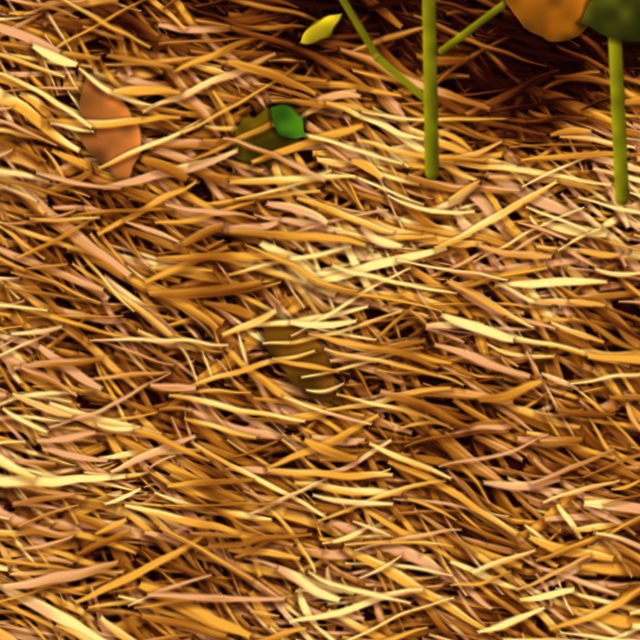
This texture is drawn by a Shadertoy shader. Its source:

```glsl
// Sunlit bed of tangled golden straw with a few leaves and green stems.
#define LAYERS 24
#define LEAN -0.22
#define SPREAD 0.85
#define STRAW_LENGTH 0.195
#define STRAW_SPACING 0.042
#define STRAW_WIDTH 0.0066
#define SHADOW_REACH 0.010
#define SHADOW_DEPTH 0.46
#define EDGE_SOFTNESS 0.0031
#define PATCHINESS 0.34
#define SUNLIGHT 1.13

const vec3 HOLLOW = vec3(0.14, 0.03, 0.015);
const vec3 BROWN = vec3(0.42, 0.20, 0.05);
const vec3 OCHRE = vec3(0.63, 0.38, 0.10);
const vec3 GOLD = vec3(0.88, 0.61, 0.20);
const vec3 PINK = vec3(0.86, 0.61, 0.41);
const vec3 CREAM = vec3(0.98, 0.85, 0.51);
const vec3 STEM_GREEN = vec3(0.38, 0.36, 0.04);

float hash(vec2 p) {
    return fract(sin(dot(p, vec2(127.1, 311.7))) * 43758.5453);
}

float noise(vec2 p) {
    vec2 i = floor(p), f = fract(p);
    f = f * f * (3.0 - 2.0 * f);
    return mix(mix(hash(i), hash(i + vec2(1, 0)), f.x),
               mix(hash(i + vec2(0, 1)), hash(i + vec2(1, 1)), f.x), f.y);
}

// Expresses a vector in axes turned by the given angle.
mat2 turn(float angle) {
    float c = cos(angle), s = sin(angle);
    return mat2(c, -s, s, c);
}

float cover(float d) {
    float soft = max(EDGE_SOFTNESS, 0.75 / iResolution.y);
    return 1.0 - smoothstep(-soft, soft, d);
}

// Tone ramp from shaded hollow to sunlit straw.
vec3 strawColor(float tone, float pinkness) {
    vec3 c = mix(HOLLOW, BROWN, smoothstep(0.0, 0.25, tone));
    c = mix(c, OCHRE, smoothstep(0.22, 0.48, tone));
    c = mix(c, mix(GOLD, PINK, pinkness), smoothstep(0.46, 0.74, tone));
    return mix(c, CREAM, smoothstep(0.82, 1.10, tone));
}

// One sheet of straws around a shared direction, each casting a soft shadow.
void strawLayer(inout vec3 col, vec2 p, float layer, float shade) {
    float depth = layer / float(LAYERS - 1);
    float swing = 2.0 * fract(layer * 0.618 + 0.3) - 1.0;
    float angle = LEAN + SPREAD * swing * (0.35 + 0.65 * swing * swing);
    if (mod(layer, 7.0) == 3.0) angle -= 0.8;
    float size = mix(0.7, 1.25, hash(vec2(layer, 5.0)));
    vec2 cell = vec2(STRAW_LENGTH, STRAW_SPACING) * size;
    vec2 q = turn(angle) * p + 0.37 * layer;
    vec2 home = floor(q / cell);
    for (int j = -1; j <= 1; j++)
    for (int i = -1; i <= 1; i++) {
        vec2 id = home + vec2(i, j);
        vec2 seed = id + layer * 17.3;
        vec2 center = (id + vec2(hash(seed), hash(seed + 9.7))) * cell;
        if (noise(center * 7.0 + layer * 3.1) < PATCHINESS) continue;
        float r = hash(seed + 0.5), bend = hash(seed + 4.1) - 0.5;
        vec2 d = turn(bend * 0.5) * (q - center);
        float halfLength = cell.x * mix(0.15, 0.65, hash(seed + 2.3));
        float along = d.x / halfLength;
        d.y += (hash(seed + 7.9) - 0.5) * 0.010 * along * along;
        float thick = hash(seed + 6.6);
        float width = STRAW_WIDTH * size * mix(0.45, 1.5, thick * thick);
        width *= 1.0 - 0.55 * min(along * along, 1.0);
        float ends = abs(d.x) - halfLength;
        float body = max(abs(d.y) - width, ends);
        float below = max(abs(d.y + 0.003) - width, ends);
        float shadow = SHADOW_DEPTH * (1.0 - smoothstep(0.0, SHADOW_REACH, below));
        col *= mix(vec3(1), vec3(0.42, 0.28, 0.2), shadow);
        if (body < 0.006) {
            float fiber = noise(vec2(d.x * 20.0, d.y * 220.0) + seed) - 0.5;
            float tone = 0.55 + 0.58 * r + 0.13 * clamp(d.y / width, -1.0, 1.0);
            tone += 0.17 * fiber - 0.5 * (1.0 - depth) - shade;
            float pinkness = smoothstep(0.45, 0.65, hash(seed + 12.9));
            col = mix(col, strawColor(tone, pinkness), cover(body));
        }
    }
}

// Pointed, mottled leaf; size holds half length and half width.
void leaf(inout vec3 col, vec2 p, vec2 center, vec2 size, float angle, vec3 tint) {
    vec2 q = turn(angle) * (p - center);
    float x = q.x / size.x;
    float d = abs(q.y) - size.y * (1.0 - x * x) + 0.012 * (noise(p * 50.0) - 0.5);
    col *= 1.0 - 0.5 * (1.0 - smoothstep(0.0, 0.015, d));
    float mottle = 0.65 + 0.6 * noise(p * 45.0) + 0.25 * q.y / size.y;
    col = mix(col, tint * mottle, cover(d));
}

void stem(inout vec3 col, vec2 p, vec2 a, vec2 b, float radius) {
    vec2 ab = b - a;
    float h = clamp(dot(p - a, ab) / dot(ab, ab), 0.0, 1.0);
    vec2 off = p - a - ab * h;
    float side = dot(off, normalize(vec2(-1, 1))) / radius;
    vec3 tint = STEM_GREEN * (0.9 + 0.5 * side + 0.4 * noise(p * 50.0));
    col = mix(col, tint, cover(length(off) - radius));
}

void mainImage(out vec4 fragColor, in vec2 fragCoord) {
    vec2 p = fragCoord / iResolution.y;
    // Shade gathers under the plants at the upper right; patches vary elsewhere.
    float shade = 0.75 * smoothstep(0.70, 1.0, p.y + 0.1 * (noise(p * 7.0) - 0.5))
                * smoothstep(0.1, 0.5, p.x);
    shade += 0.36 * (noise(p * 6.0) - 0.5) + 0.4 * (noise(p * 15.0 + 5.0) - 0.5);
    vec3 col = HOLLOW * (0.7 + 0.6 * noise(p * 40.0));
    // A gentle warp makes the straw crooked.
    vec2 warped = p + 0.03 * vec2(noise(p * 6.0 + 9.0), noise(p * 6.0 + 31.0))
                + 0.006 * vec2(noise(p * 24.0), noise(p * 24.0 + 17.0));
    for (int i = 0; i < LAYERS; i++) {
        strawLayer(col, warped, float(i), shade);
        if (i == LAYERS - 3) {
            leaf(col, p, vec2(0.17, 0.80), vec2(0.09, 0.045), -1.2, vec3(0.62, 0.35, 0.14));
            leaf(col, p, vec2(0.47, 0.44), vec2(0.10, 0.035), -0.85, vec3(0.42, 0.26, 0.05));
            leaf(col, p, vec2(0.42, 0.79), vec2(0.07, 0.04), 0.5, vec3(0.36, 0.28, 0.03));
        }
    }
    // Green growth along the top edge.
    leaf(col, p, vec2(0.45, 0.81), vec2(0.035, 0.022), -0.7, vec3(0.22, 0.38, 0.06));
    leaf(col, p, vec2(0.50, 0.955), vec2(0.04, 0.016), 0.6, vec3(0.80, 0.68, 0.10));
    stem(col, p, vec2(0.53, 1.01), vec2(0.59, 0.91), 0.006);
    stem(col, p, vec2(0.59, 0.91), vec2(0.67, 0.84), 0.006);
    stem(col, p, vec2(0.69, 0.92), vec2(0.81, 1.01), 0.006);
    stem(col, p, vec2(0.67, 1.01), vec2(0.675, 0.73), 0.011);
    stem(col, p, vec2(0.96, 0.96), vec2(0.972, 0.69), 0.011);
    leaf(col, p, vec2(0.87, 0.99), vec2(0.08, 0.055), -0.1, vec3(0.52, 0.29, 0.05));
    leaf(col, p, vec2(0.98, 0.98), vec2(0.075, 0.045), 0.2, vec3(0.24, 0.24, 0.05));
    fragColor = vec4(clamp(col * SUNLIGHT, 0.0, 1.0), 1.0);
}
```
